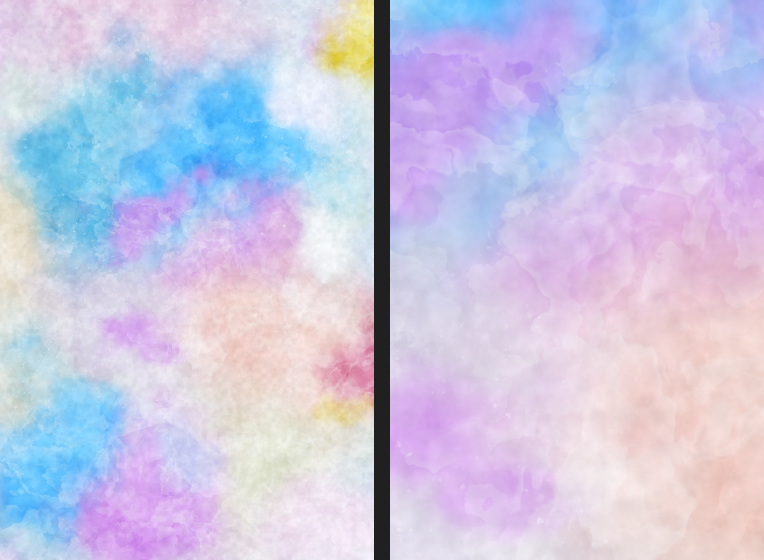
Left, the full canvas; right, a detail of the centre.
Write a Shadertoy shader that draws this background.

```glsl
#define BLEED 0.30          // large wander of the wash outlines
#define FRAY 0.08           // small raggedness of the wash outlines
#define TIDE_STRENGTH 0.16  // crisp drying edges
#define BLOT_STRENGTH 0.27  // round overlapping blooms
#define SPLATTER 0.40       // pale droplets
#define GRAIN 0.085         // paper tooth
#define VIVIDNESS 1.17      // final saturation

const vec3 COOL = vec3(0.85, 0.89, 0.93);
const vec3 LILAC = vec3(0.87, 0.80, 0.90);
const vec3 CREAM = vec3(0.91, 0.88, 0.81);
const vec3 MINT = vec3(0.86, 0.92, 0.89);
const vec3 BLUE = vec3(0.42, 0.76, 0.95);
const vec3 VIOLET = vec3(0.83, 0.64, 0.91);
const vec3 ROSE = vec3(0.80, 0.44, 0.58);
const vec3 YELLOW = vec3(0.89, 0.83, 0.30);
const vec3 PAPER = vec3(0.95, 0.96, 0.97);

float hash(vec2 p) {
    vec3 q = fract(p.xyx * 0.1031);
    q += dot(q, q.yzx + 33.33);
    return fract((q.x + q.y) * q.z);
}

vec2 hash2(vec2 p) {
    return vec2(hash(p + 17.3), hash(p + 71.9));
}

float noise(vec2 p) {
    vec2 i = floor(p), f = fract(p);
    f = f * f * f * (f * (f * 6.0 - 15.0) + 10.0);
    return mix(mix(hash(i), hash(i + vec2(1, 0)), f.x),
               mix(hash(i + vec2(0, 1)), hash(i + vec2(1, 1)), f.x), f.y);
}

float fbm(vec2 p) {
    float sum = 0.0, amp = 0.5;
    for (int i = 0; i < 5; i++) {
        sum += amp * noise(p);
        p = mat2(1.6, 1.2, -1.2, 1.6) * p + 13.7;
        amp *= 0.5;
    }
    return sum / 0.97;
}

vec2 fbm2(vec2 p) {
    return vec2(fbm(p + 40.0), fbm(p + 90.0)) - 0.5;
}

// Soft pool of pigment with a crisper inner fringe
void wash(inout vec3 col, vec2 p, vec2 centre, vec2 radius, vec3 tint, float load) {
    float d = length((p - centre) / radius);
    float fringe = mix(0.85, 1.0, smoothstep(-0.03, 0.03, 0.9 - d));
    col = mix(col, tint, load * fringe * (1.0 - smoothstep(0.35, 1.4, d)));
}

// Ragged blooms, hard on one side and fading on the other
void blots(inout vec3 col, vec2 p, float scale, float seed) {
    vec2 q = p * scale + seed + 0.5 * fbm2(p * scale * 1.8 + seed);
    float fray = fbm(p * scale * 5.0 + seed) - 0.5;
    vec2 cell = floor(q);
    for (int k = 0; k < 9; k++) {
        vec2 id = cell + vec2(k % 3, k / 3) - 1.0;
        vec2 away = q - id - 0.2 - 0.6 * hash2(id);
        float radius = mix(0.25, 0.62, hash(id + 5.0));
        float angle = 6.2832 * hash(id + 9.0);
        float inner = 1.0 - length(away) / radius + 0.9 * fray;
        float fade = smoothstep(-0.5, 1.0, dot(away, vec2(cos(angle), sin(angle))) / radius);
        float mask = smoothstep(0.0, 0.06, inner) * fade;
        vec3 tone = hash(id + 23.0) < 0.55 ? mix(col, PAPER, 0.8) : pow(col, vec3(1.6));
        col = mix(col, tone, BLOT_STRENGTH * mask);
    }
}

// Terraced drying lines following noise contours
void tides(inout vec3 col, vec2 p, float scale) {
    float n = fbm(p * scale + 2.0 * fbm2(p * scale * 0.6) + scale * 7.0) - 0.5;
    float shelf = smoothstep(0.0, 0.025, n) * (1.0 - smoothstep(0.02, 0.22, n));
    float line = 1.0 - smoothstep(0.0, 0.02, abs(n));
    float patchy = smoothstep(0.4, 0.7, noise(p * 3.5 + scale));
    col = mix(col, PAPER, TIDE_STRENGTH * patchy * (1.3 * shelf + 0.7 * line));
    float pooled = smoothstep(-0.14, 0.0, n) * (1.0 - smoothstep(0.0, 0.02, n));
    col = mix(col, pow(col, vec3(1.5)), TIDE_STRENGTH * patchy * pooled);
}

void droplets(inout vec3 col, vec2 p, float scale) {
    vec2 q = p * scale + 0.5 * fbm2(p * scale * 2.0);
    vec2 id = floor(q);
    float radius = mix(0.04, 0.25, pow(hash(id + 3.0), 3.0));
    float d = length(fract(q) - 0.3 - 0.4 * hash2(id)) - radius;
    float cluster = smoothstep(0.52, 0.8, noise(p * 4.5 + scale));
    float present = step(0.6, hash(id + 31.0));
    float alpha = SPLATTER * mix(0.4, 1.0, hash(id + 47.0));
    col = mix(col, PAPER, alpha * cluster * present * (1.0 - smoothstep(-0.07, 0.07, d)));
}

void mainImage(out vec4 fragColor, in vec2 fragCoord) {
    vec2 p = fragCoord / iResolution.x;
    vec2 w = p + BLEED * fbm2(p * 3.0) + FRAY * fbm2(p * 15.0);

    // Pale ground
    vec3 col = mix(COOL, LILAC, smoothstep(0.42, 0.58, fbm(w * 2.2 + 4.0)));
    col = mix(col, MINT, 0.7 * smoothstep(0.48, 0.65, fbm(w * 2.5 + 31.0)));

    // Main pools of colour
    wash(col, w, vec2(0.38, 1.42), vec2(0.36, 0.22), vec3(0.89, 0.79, 0.87), 0.9);
    wash(col, w, vec2(0.08, 0.70), vec2(0.27, 0.30), CREAM, 1.0);
    wash(col, w, vec2(0.40, 0.72), vec2(0.24, 0.28), vec3(0.84, 0.83, 0.89), 0.9);
    wash(col, w, vec2(0.64, 1.09), vec2(0.31, 0.25), BLUE, 1.0);
    wash(col, w, vec2(0.27, 1.07), vec2(0.17, 0.25), vec3(0.42, 0.75, 0.88), 0.9);
    wash(col, w, vec2(0.16, 0.26), vec2(0.16, 0.30), BLUE, 0.95);
    wash(col, w, vec2(0.72, 0.78), vec2(0.18, 0.16), VIOLET, 0.85);
    wash(col, w, vec2(0.80, 0.55), vec2(0.30, 0.29), vec3(0.93, 0.83, 0.81), 1.0);
    wash(col, w, vec2(0.68, 0.24), vec2(0.25, 0.24), vec3(0.90, 0.91, 0.85), 0.95);
    wash(col, w, vec2(0.41, 0.13), vec2(0.20, 0.25), VIOLET, 1.0);
    wash(col, w, vec2(0.44, 0.97), vec2(0.11, 0.09), VIOLET, 0.8);
    wash(col, w, vec2(0.46, 0.64), vec2(0.10, 0.06), VIOLET, 0.8);
    wash(col, w, vec2(0.45, 0.27), vec2(0.11, 0.10), vec3(0.80, 0.84, 0.94), 0.85);
    wash(col, w, vec2(0.85, 1.22), vec2(0.14, 0.16), vec3(0.92, 0.92, 0.97), 0.9);
    wash(col, w, vec2(0.86, 0.08), vec2(0.20, 0.18), vec3(0.95, 0.90, 0.95), 0.9);
    wash(col, w, vec2(0.92, 0.84), vec2(0.09, 0.09), PAPER, 0.9);
    wash(col, w, vec2(1.02, 0.53), vec2(0.12, 0.18), ROSE, 0.95);
    wash(col, w, vec2(0.93, 0.38), vec2(0.09, 0.05), YELLOW, 0.35);
    wash(col, w, vec2(1.02, 1.45), vec2(0.12, 0.15), YELLOW, 1.0);

    // Layered blooms, drying edges and spatter
    for (int i = 0; i < 3; i++) {
        float size = exp2(float(i));
        blots(col, p, 3.2 * size, 11.0 + 19.0 * float(i));
        tides(col, p, 3.5 * size);
        droplets(col, p, 26.0 * size);
    }

    // Pigment mottling, paper tooth and saturation
    col = pow(col, vec3(1.0 + 0.8 * (fbm(p * 16.0) - 0.5)));
    col += GRAIN * (fbm(p * 75.0) - 0.5);
    col = mix(vec3(dot(col, vec3(0.3, 0.59, 0.11))), col, VIVIDNESS);
    fragColor = vec4(clamp(col, 0.0, 1.0), 1.0);
}
```
